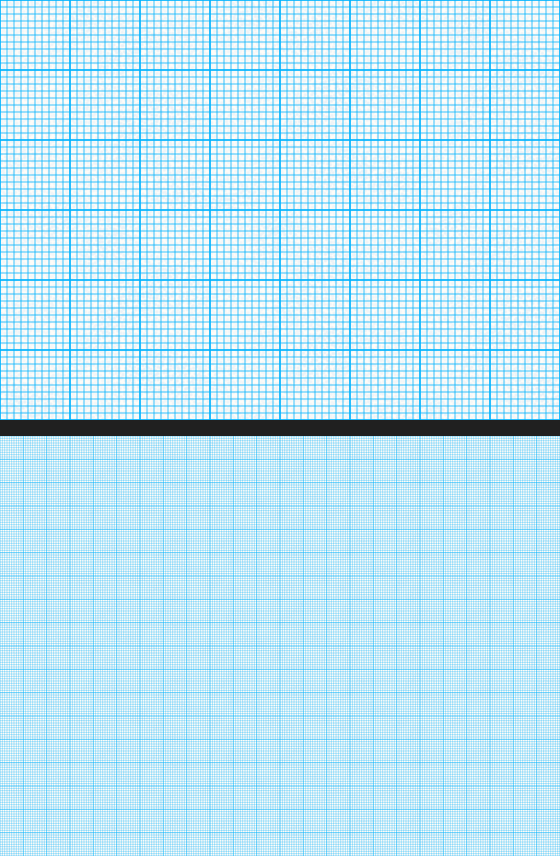
Top, the tile; bottom, the same tile 3 across and 3 down.
Give the GLSL for this pattern, as a WebGL 1 fragment shader.

```glsl
precision highp float;
// Blue graph paper: 8 by 6 heavy squares, each ruled into 10 by 10 fine cells.
// Lines use exact box coverage for smooth edges; the warm white sheet carries
// a faint cool grain from wrapped cellular noise, gathered in soft patches.

uniform vec2 u_resolution;

const vec2 CELLS = vec2(80.0, 60.0);
const float TAU = 6.2831853;

vec2 hash2(vec2 p) {
  vec3 q = fract(p.xyx * vec3(0.1031, 0.1030, 0.0973));
  q += dot(q, q.yzx + 33.33);
  return fract((q.xx + q.yz) * q.zy);
}

// Distance to the nearest scattered point, wrapping after "period" cells.
float cellular(vec2 p, vec2 period) {
  vec2 base = floor(p);
  float nearest = 2.0;
  for (int j = -1; j <= 1; j++) {
    for (int i = -1; i <= 1; i++) {
      vec2 cell = base + vec2(float(i), float(j));
      vec2 point = cell + hash2(mod(cell, period));
      nearest = min(nearest, distance(p, point));
    }
  }
  return nearest;
}

// Share of the pixel covered by vertical (x) and horizontal (y) lines.
vec2 ruling(vec2 p, float spacing, float width, vec2 pixel) {
  vec2 d = abs(mod(p + 0.5 * spacing, spacing) - 0.5 * spacing);
  vec2 low = max(d - 0.5 * pixel, vec2(-0.5 * width));
  vec2 high = min(d + 0.5 * pixel, vec2(0.5 * width));
  return clamp((high - low) / pixel, 0.0, 1.0);
}

// Soft patches from layered sines with whole frequencies, about 0 to 1.
float patches(vec2 uv) {
  vec2 t = uv * TAU;
  float s = sin(3.0 * t.x + 2.0 * t.y + 1.3 * sin(2.0 * t.y));
  s += sin(5.0 * t.y - 4.0 * t.x + 1.7 * sin(3.0 * t.x));
  return 0.5 + 0.25 * s;
}

void main() {
  vec2 uv = gl_FragCoord.xy / u_resolution;
  vec2 p = uv * CELLS;
  vec2 pixel = CELLS / u_resolution;

  // Paper with fine grain
  float speck = 1.0 - smoothstep(0.15, 0.75, cellular(p * 2.0, CELLS * 2.0));
  float grain = speck * mix(0.45, 1.0, patches(uv));
  vec3 color = mix(vec3(1.0, 0.99, 0.972), vec3(0.92, 0.945, 0.965), grain);

  // Fine and heavy ruling in one opaque ink
  vec2 cover = max(ruling(p, 1.0, 0.11, pixel), ruling(p, 10.0, 0.24, pixel));
  float ink = 1.0 - (1.0 - cover.x) * (1.0 - cover.y);
  color = mix(color, vec3(0.0, 0.70, 0.995), ink);

  gl_FragColor = vec4(color, 1.0);
}
```
